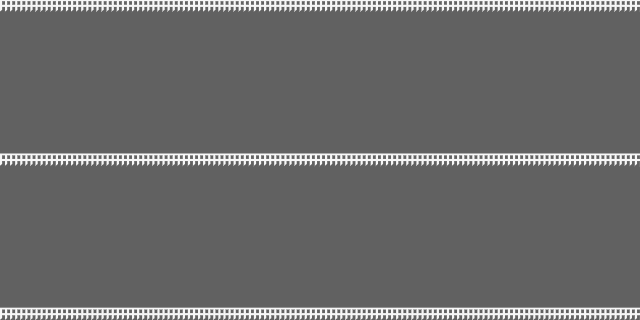
Give the GLSL for this pattern, as a Shadertoy shader.

```glsl
// Coverage of a solid whose signed distance is d, softened over one pixel.
float cover(float d) {
    return clamp(0.5 - d * iResolution.y, 0.0, 1.0);
}

// Horizontal bar of half thickness r centred on height c.
float rail(float y, float c, float r) {
    return abs(y - c) - r;
}

// Upright tooth hanging from the upper rail, its foot cut on a slant.
float tooth(vec2 p) {
    float sides = abs(p.x) - 0.0035;
    float foot = (p.y + 0.8 * p.x - 0.0325) / 1.28;
    return max(max(sides, foot), -p.y);
}

void mainImage(out vec4 fragColor, in vec2 fragCoord) {
    // Canvas height is one unit; y runs downward from the top edge.
    vec2 p = vec2(fragCoord.x, iResolution.y - fragCoord.y) / iResolution.y;

    // Repeat the band down the canvas, with zero on its upper rail.
    float y = mod(p.y - 0.0008 + 0.02, 0.4818) - 0.02;

    // 126 teeth across the full width.
    float pitch = iResolution.x / iResolution.y / 126.0;
    float x = (fract(p.x / pitch + 0.3) - 0.5) * pitch;

    // Join both rails and the teeth.
    float band = min(rail(y, 0.0, 0.0029), rail(y, 0.0174, 0.0034));
    band = min(band, tooth(vec2(x, y)));

    fragColor = vec4(mix(vec3(0.38), vec3(0.97), cover(band)), 1.0);
}
```
